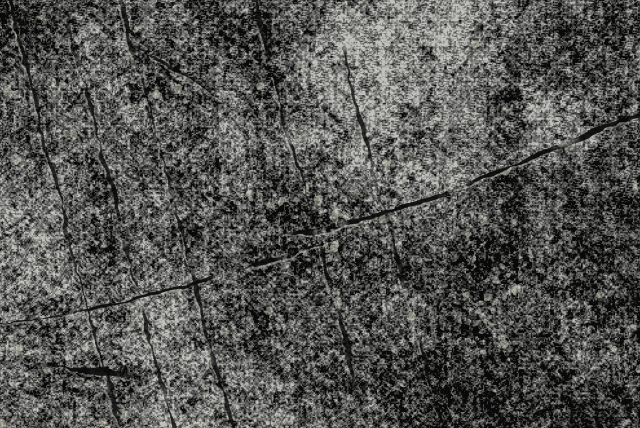
This texture is drawn by a WebGL 2 fragment shader. Its source:

```glsl
#version 300 es
precision highp float;
// Weathered grey rock: broad stains and vertical streaks under a harsh fine grain,
// cut by slanted joints and curved cracks that pair a black gap with a pale lip,
// and dotted with clusters of pale lichen discs. Lengths are in canvas heights.

uniform vec2 u_resolution;
out vec4 outColor;

const float BASE_TONE = 0.385;
const float GRAIN_CONTRAST = 1.15;
const float PATCH_CONTRAST = 0.42;
const float STREAK_CONTRAST = 0.24;
const float PIT_DEPTH = 0.22;
const float BLACK = 0.035;
const float WHITE = 0.76;
const float JOINT_SLANT = 0.26;
const float LICHEN_CELL = 0.026;
const int JOINTS = 6;
const vec3 STONE_TINT = vec3(1.0, 1.0, 0.975);
const vec3 LICHEN_TINT = vec3(1.02, 1.02, 0.94);

float hash(vec2 p) {
    return fract(sin(dot(p, vec2(127.1, 311.7))) * 43758.55);
}

float noise(vec2 p) {
    vec2 i = floor(p), f = fract(p);
    f = f * f * (3.0 - 2.0 * f);
    return mix(mix(hash(i), hash(i + vec2(1, 0)), f.x),
               mix(hash(i + vec2(0, 1)), hash(i + vec2(1, 1)), f.x), f.y);
}

float fbm(vec2 p) {
    float sum = 0.0, amp = 0.5;
    for (int i = 0; i < 4; i++) {
        sum += amp * noise(p);
        p = mat2(1.6, 1.2, -1.2, 1.6) * p + 7.3;
        amp *= 0.5;
    }
    return sum / 0.9375;
}

float glow(vec2 p, vec2 centre, vec2 radius) {
    vec2 q = (p - centre) / radius;
    return exp(-dot(q, q));
}

float band(float d, float halfWidth) {
    float soft = 0.7 / u_resolution.y;
    return 1.0 - smoothstep(halfWidth - soft, halfWidth + soft, abs(d));
}

// x: black gap, y: pale lip on its negative side
vec2 crack(vec2 p, float d, float width) {
    float gap = width * (0.1 + 1.7 * noise(p * 21.0));
    float gapFade = smoothstep(0.2, 0.55, noise(p * 13.0 + 4.0));
    float lipFade = smoothstep(0.2, 0.6, noise(p * 30.0 + 9.0));
    return vec2(band(d, gap) * gapFade, band(d + gap + 0.003, 0.0022) * lipFade);
}

float upperCrackHeight(float x) {
    float t = max(x - 0.67, 0.0);
    return 0.453 + 0.42 * t * t / (t + 0.2);
}

vec2 allCracks(vec2 p) {
    float wobble = 0.018 * (fbm(p * 9.0) - 0.5) + 0.006 * (noise(p * 60.0) - 0.5);
    float y = p.y + wobble;
    vec2 c = crack(p, y - upperCrackHeight(p.x), 0.0052) * smoothstep(0.65, 0.7, p.x);
    float lower = 0.24 + p.x * (0.16 + 0.12 * p.x);
    c = max(c, crack(p + 3.0, y - lower, 0.003) * (1.0 - smoothstep(0.8, 0.86, p.x)));
    float ledge = 0.15 - 0.3 * p.x * p.x;
    c = max(c, crack(p + 5.0, y - ledge, 0.009) * vec2(1.0, 0.3) * (1.0 - smoothstep(0.25, 0.36, p.x)));
    float t = p.x - 0.35;
    float arc = 0.87 - t * (0.55 + 0.5 * t);
    c = max(c, 0.8 * crack(p + 8.0, y - arc, 0.0028) * step(0.0, t) * (1.0 - smoothstep(0.29, 0.33, t)));

    // Steep joints, spaced wider towards the right
    for (int i = 0; i < JOINTS; i++) {
        float k = float(i);
        float top = 0.02 + k * (0.118 + 0.0065 * k);
        float strength = mix(0.2, 0.85, min(abs(k - 3.0), 1.0));
        float d = p.x - top - JOINT_SLANT * (1.0 - p.y) + wobble * 1.3;
        c = max(c, strength * crack(p + k * 11.0, d, 0.0038));
    }
    return c;
}

float broadTone(vec2 p) {
    float tone = BASE_TONE + PATCH_CONTRAST * (fbm(p * 4.5 + 2.0) - 0.5);
    tone += STREAK_CONTRAST * (fbm(vec2(p.x * 11.0, p.y * 1.8)) - 0.5);
    tone += 0.15 * glow(p, vec2(0.90, 0.82), vec2(0.28, 0.34));
    tone += 0.12 * glow(p, vec2(0.0, 0.52), vec2(0.09, 0.2));
    tone += 0.11 * glow(p, vec2(0.37, 0.28), vec2(0.13, 0.3));
    tone -= 0.20 * glow(p, vec2(0.03, 1.0), vec2(0.14, 0.17));
    tone -= 0.20 * glow(p, vec2(1.48, 0.93), vec2(0.2, 0.2));
    float stain = (p.x - 0.59 - 0.16 * (1.0 - p.y)) / 0.06;
    tone -= 0.19 * exp(-stain * stain) * smoothstep(0.38, 0.55, p.y);
    float below = smoothstep(0.03, -0.06, p.y - upperCrackHeight(p.x));
    return tone - 0.13 * below * smoothstep(0.72, 1.0, p.x);
}

float grain(vec2 p) {
    return 0.46 * (noise(p * 331.0) - 0.5) + 0.36 * (noise(p * 173.0 + 5.0) - 0.5)
         + 0.22 * (noise(p * 79.0 + 2.0) - 0.5) + 0.16 * (noise(p * 31.0) - 0.5);
}

float lichen(vec2 p) {
    float density = 0.05 + 0.5 * glow(p, vec2(0.86, 0.46), vec2(0.13, 0.15))
                  + 0.5 * glow(p, vec2(1.16, 0.34), vec2(0.06, 0.14));
    vec2 q = p + 0.006 * vec2(noise(p * 90.0), noise(p * 90.0 + 30.0));
    vec2 home = floor(q / LICHEN_CELL);
    float cover = 0.0;
    for (int k = 0; k < 9; k++) {
        vec2 cell = home + vec2(k % 3 - 1, k / 3 - 1);
        vec2 centre = (cell + vec2(hash(cell + 0.3), hash(cell + 7.7))) * LICHEN_CELL;
        float radius = mix(0.003, 0.012, pow(hash(cell + 3.1), 2.0));
        float disc = 1.0 - smoothstep(radius - 0.002, radius + 0.002, length(q - centre));
        cover = max(cover, disc * step(hash(cell + 5.9), density));
    }
    return cover;
}

void main() {
    vec2 p = gl_FragCoord.xy / u_resolution.y;
    float speck = grain(p);
    float tone = broadTone(p) + GRAIN_CONTRAST * speck;
    float pits = 0.55 * noise(p * 120.0 + 8.0) + 0.45 * fbm(p * 13.0);
    tone -= PIT_DEPTH * smoothstep(0.55, 0.75, pits);

    float spots = lichen(p) * 0.7;
    tone = mix(tone, 0.64 + 0.5 * speck, spots);
    vec2 c = allCracks(p);
    tone = mix(tone, 0.58 + 0.5 * speck, 0.75 * c.y);
    tone = mix(tone, BLACK, 0.92 * c.x);

    tone = clamp(tone, BLACK, WHITE);
    outColor = vec4(tone * mix(STONE_TINT, LICHEN_TINT, max(spots, 0.6 * c.y)), 1.0);
}
```
